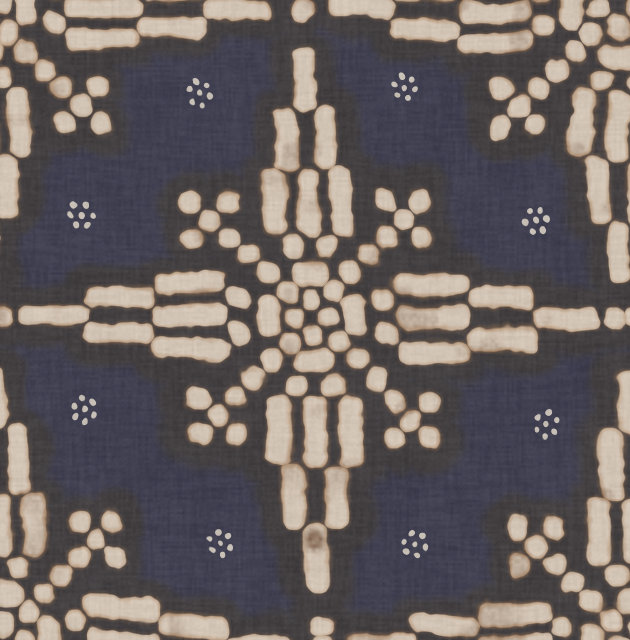
Write a WebGL 1 fragment shader that draws this pattern.

```glsl
precision highp float;
uniform vec2 u_resolution;

float hash(vec2 p) {
  return fract(sin(dot(p, vec2(127.1, 311.7))) * 43758.5453);
}

float noise(vec2 p) {
  vec2 i = floor(p), f = fract(p);
  f = f * f * (3.0 - 2.0 * f);
  return mix(mix(hash(i), hash(i + vec2(1, 0)), f.x),
             mix(hash(i + vec2(0, 1)), hash(i + vec2(1, 1)), f.x), f.y);
}

vec2 drift(vec2 p) {
  return vec2(noise(p), noise(p + 37.0)) - 0.5;
}

// Wrap into one repeat, 100 units wide, centred on zero
vec2 wrap(vec2 p) {
  return p - 100.0 * floor(p / 100.0 + 0.5);
}

// Fold the eight sectors onto the one beside the +x axis
vec2 fold(vec2 q) {
  q = abs(q);
  return q.y > q.x ? q.yx : q;
}

float dab(vec2 p, vec2 center, vec2 halfSize) {
  float r = 0.82 * min(halfSize.x, halfSize.y);
  vec2 e = abs(p - center) - halfSize + r;
  return length(max(e, 0.0)) + min(max(e.x, e.y), 0.0) - r;
}

float starMotif(vec2 q) {
  vec2 s = fold(q), dotSize = vec2(1.68);
  // Upright arms are slightly shorter and wider
  vec2 arm = abs(q.y) > abs(q.x) ? s * vec2(1.06, 0.92) : s;

  // Rosette
  float d = dab(s, vec2(3.0, 0.0), dotSize);
  d = min(d, dab(s, vec2(7.05, 0.0), vec2(1.75, 3.4)));

  // Diagonal chain ending in a five-dot cross
  for (int i = 0; i < 6; i++) {
    d = min(d, dab(s, vec2(4.2 + 2.83 * float(i)), dotSize));
  }
  d = min(d, dab(s, vec2(18.35, 12.69), dotSize));

  // Arm of three, two and one bars
  d = min(d, dab(arm, vec2(11.6, 2.65), dotSize));
  d = min(d, dab(arm, vec2(19.1, 0.0), vec2(5.9, 1.7)));
  d = min(d, dab(arm, vec2(19.1, 5.1), vec2(5.9, 1.7)));
  d = min(d, dab(arm, vec2(30.2, 3.0), vec2(5.5, 1.65)));
  return min(d, dab(arm, vec2(40.3, 0.0), vec2(5.4, 1.6)));
}

// Ring of six specks around a seventh
float speckFlower(vec2 q) {
  vec2 sector = sign(q) + (abs(q.y) > abs(q.x) ? 5.0 : 0.0);
  vec2 s = fold(q) - vec2(36.0, 15.8);
  s -= 1.6 * (vec2(hash(sector), hash(sector + 9.0)) - 0.5);
  float turn = 6.2832 * hash(sector + 3.0), d = length(s) - 0.45;
  for (int i = 0; i < 6; i++) {
    float a = turn + 1.0472 * float(i);
    d = min(d, length(s - 1.75 * vec2(cos(a), sin(a))) - 0.48);
  }
  return d;
}

void main() {
  vec2 cloth = gl_FragCoord.xy / u_resolution.y * 100.8;
  float pixel = 100.8 / u_resolution.y;

  // Skewed, hand-placed layout
  vec2 p = cloth - vec2(48.95, 50.8);
  p += vec2(0.034 * p.y, 0.008 * p.x);
  p += 1.3 * drift(cloth * 0.09) + 0.7 * drift(cloth * 0.3);

  // Stars on two interleaved grids, with a dot where arms meet
  vec2 q = wrap(p);
  float d = min(starMotif(q), starMotif(wrap(p + vec2(50.5, 51.3))));
  d = min(d, dab(fold(q), vec2(48.4, 0.0), vec2(1.7)));
  d += 0.45 * (noise(cloth * 0.9) - 0.5);
  float specks = speckFlower(q) + 0.3 * (noise(cloth * 1.4) - 0.5);

  // Navy ground, charcoal bleed around the stars
  float blotch = noise(cloth * 0.16) - 0.5;
  vec3 color = mix(vec3(0.265, 0.25, 0.255), vec3(0.255, 0.252, 0.32),
                   smoothstep(2.2, 4.6, d + 2.0 * blotch));
  color += 0.012 * blotch;

  // Brown dye fringe and cream resist
  float stain = noise(cloth * 0.22 + 50.0);
  color = mix(color, vec3(0.45, 0.36, 0.29),
              (0.3 + 0.5 * stain) * (1.0 - smoothstep(0.0, 0.65, d)));
  vec3 cream = mix(vec3(0.825, 0.77, 0.71), vec3(0.69, 0.55, 0.42),
                   (0.3 + 0.6 * stain) * smoothstep(-0.75, 0.05, d));
  float smudge = 1.0 - smoothstep(0.6, 2.4, length(q - vec2(0.0, -35.3)));
  smudge = max(smudge, 0.35 * smoothstep(0.75, 0.95, stain));
  cream = mix(cream, vec3(0.49, 0.38, 0.3), smudge * (0.4 + 0.6 * noise(cloth * 1.7)));
  color = mix(color, cream, 1.0 - smoothstep(-pixel, pixel, d));
  color = mix(color, vec3(0.78, 0.75, 0.71),
              1.0 - smoothstep(-0.7 * pixel, 0.7 * pixel, specks));

  // Woven threads
  float weave = noise(cloth * vec2(2.6, 0.35)) + noise(cloth * vec2(0.35, 2.6));
  color += 0.03 * (weave - 1.0) + 0.025 * (noise(cloth * 2.7) - 0.5);
  gl_FragColor = vec4(color, 1.0);
}
```
